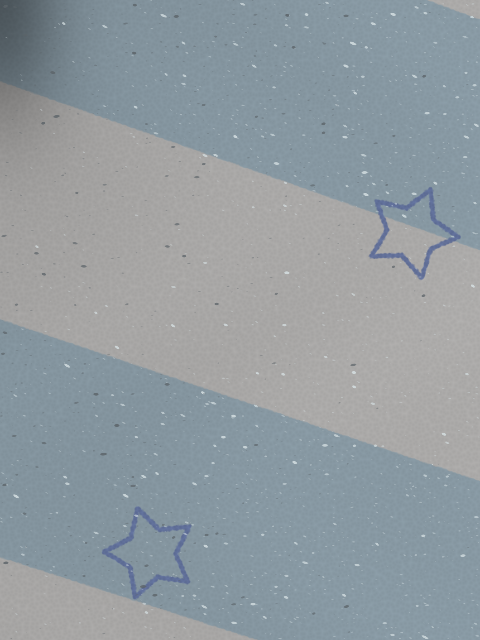
Write a Shadertoy shader that draws this pattern.

```glsl
const float PI = 3.14159265;

// Colours
const vec3 BLUE = vec3(0.525, 0.592, 0.632);
const vec3 GREY = vec3(0.662, 0.657, 0.652);
const vec3 INK = vec3(0.365, 0.425, 0.600);
const vec3 GLINT = vec3(0.84, 0.88, 0.89);
const vec3 PIT = vec3(0.36, 0.39, 0.41);

// Stripes, in canvas widths; the fan makes them spread towards the left
const float STRIPE_HEIGHT = 0.4957;
const float STRIPE_START = 0.1725;
const float STRIPE_SLOPE = 0.317;
const float STRIPE_FAN = 0.030;
const float EDGE_SOFT = 0.0022;

// Stars: each step moves and turns the outline
const int STAR_COUNT = 2;
const vec2 STAR_START = vec2(0.314, 0.181);
const vec2 STAR_STEP = vec2(0.544, 0.668);
const float STAR_TURN = 0.600;
const float STAR_TURN_STEP = -0.696;
const float STAR_OUTER = 0.097;
const float STAR_INNER = 0.052;
const float STAR_LINE = 0.0095;

// Glitter and grain
const float GLITTER_CELLS = 48.0;
const float DUST_CELLS = 100.0;
const float GRAIN_CELLS = 125.0;
const float GRAIN_DEPTH = 0.055;
const float CORNER_SHADE = 0.36;

vec3 hash3(vec2 cell) {
    vec3 h = fract(cell.xyx * vec3(0.1031, 0.1030, 0.0973));
    h += dot(h, h.yxz + 33.33);
    return fract((h.xxy + h.yzz) * h.zyx);
}

// Cellular noise: distance to the nearest scattered point
float cellular(vec2 p) {
    vec2 cell = floor(p), f = fract(p);
    float nearest = 2.0;
    for (int y = -1; y <= 1; y++)
        for (int x = -1; x <= 1; x++) {
            vec2 o = vec2(x, y);
            nearest = min(nearest, length(o + hash3(cell + o).xy - f));
        }
    return nearest;
}

// Outline of a five-pointed star, folded to half of one point
float starOutline(vec2 p, float turn) {
    float wedge = PI / 5.0;
    float angle = abs(mod(atan(p.y, p.x) - turn + wedge, 2.0 * wedge) - wedge);
    vec2 q = length(p) * vec2(cos(angle), sin(angle));
    vec2 tip = vec2(STAR_OUTER, 0.0);
    vec2 side = STAR_INNER * vec2(cos(wedge), sin(wedge)) - tip;
    float t = clamp(dot(q - tip, side) / dot(side, side), 0.0, 1.0);
    return length(q - tip - side * t) - 0.5 * STAR_LINE;
}

// Sparse flat flecks: x is coverage, y is a random value per fleck
vec2 flecks(vec2 p, float cells, float density, float soft) {
    vec2 g = p * cells, cell = floor(g);
    vec3 place = hash3(cell + 17.0);
    vec3 look = hash3(cell + 71.0);
    vec2 d = fract(g) - mix(vec2(0.25), vec2(0.75), place.xy);
    d.y += d.x * (look.x - 0.3) * 0.7;
    d *= vec2(mix(0.55, 1.0, look.y), 1.35);
    float size = mix(0.08, 0.19, look.z);
    float cover = 1.0 - smoothstep(size - soft * cells, size + soft * cells, length(d));
    return vec2(cover * step(place.z, density) * mix(0.4, 1.0, look.z), look.x);
}

void mainImage(out vec4 fragColor, in vec2 fragCoord) {
    vec2 p = fragCoord / iResolution.x;
    float pixel = 1.0 / iResolution.x;
    float top = iResolution.y / iResolution.x;
    float grain = cellular(p * GRAIN_CELLS) - 0.45;

    // Slanted stripes with a slightly ragged edge
    float height = (p.y + STRIPE_SLOPE * p.x) / (1.0 - STRIPE_FAN * p.x);
    float phase = mod((height - STRIPE_START) / STRIPE_HEIGHT, 2.0);
    float edge = (abs(phase - 1.0) - 0.5);
    float band = min(min(phase, 2.0 - phase), abs(phase - 1.0)) * STRIPE_HEIGHT;
    float signedBand = (phase < 1.0 ? band : -band) + grain * 0.003;
    float soft = max(pixel, EDGE_SOFT);
    float blueness = smoothstep(-soft, soft, signedBand);
    vec3 color = mix(GREY, BLUE, blueness);

    // Woven grain and uneven light
    color *= 1.0 + GRAIN_DEPTH * grain;
    color *= 1.0 + 0.04 * (p.x - 0.5) + 0.008 * sin(p.x * 9.0 + 3.0 * sin(p.y * 5.0));
    vec2 corner = vec2(p.x * 8.0, (top - p.y) * 4.0);
    color *= 1.0 - CORNER_SHADE * exp(-dot(corner, corner)) - 0.07 * exp(-4.0 * length(p - vec2(0.0, top)));

    // Star outlines
    for (int i = 0; i < STAR_COUNT; i++) {
        float n = float(i);
        float d = starOutline(p - STAR_START - n * STAR_STEP, STAR_TURN + n * STAR_TURN_STEP);
        float ink = 1.0 - smoothstep(-soft, soft, d + grain * 0.003);
        color = mix(color, INK * (1.0 + 0.12 * grain), ink * 0.92);
    }

    // Glitter turns from dark pits at upper left to bright glints at lower right
    float pitShare = clamp(0.38 + 0.35 * (p.y / top - 0.5) - 0.65 * (p.x - 0.4), 0.04, 0.8);
    vec2 large = flecks(p, GLITTER_CELLS, mix(0.07, 0.15, blueness), 0.5 * soft);
    vec2 small = flecks(p + 0.37, DUST_CELLS, mix(0.08, 0.17, blueness), 0.5 * soft);
    color = mix(color, large.y < pitShare ? PIT : GLINT, large.x * 0.85);
    color = mix(color, small.y < pitShare ? PIT : GLINT, small.x * 0.42);

    fragColor = vec4(color, 1.0);
}
```
